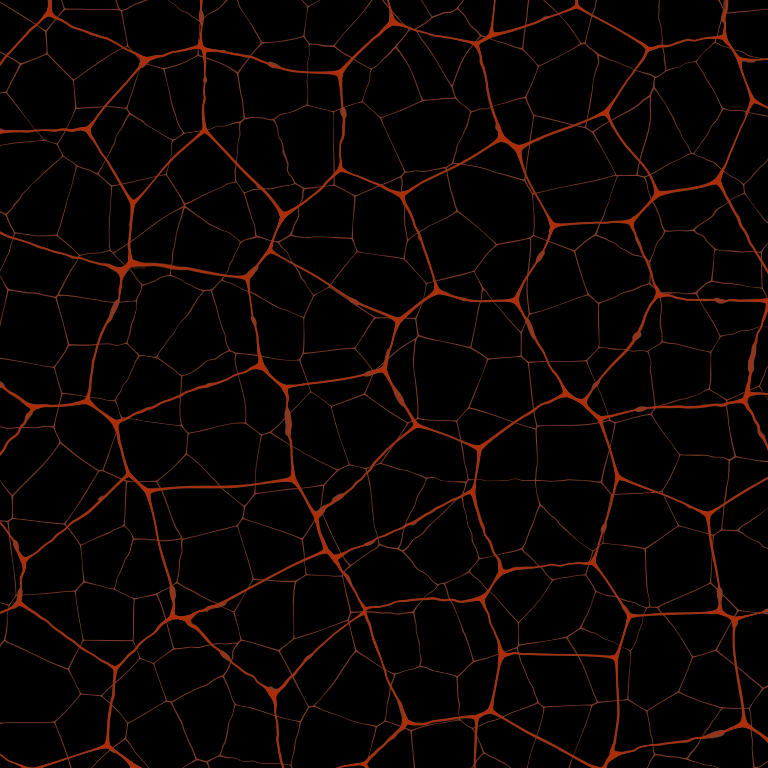
Write a Shadertoy shader that draws this texture.

```glsl
// Glowing vein network on black: a coarse web of thick red strands with swollen
// junctions, laid over a finer web of hairline brown cracks. Both are Voronoi
// borders, bent by smooth noise and roughened in patches.

vec2 hash2(vec2 p) {
    return fract(sin(vec2(dot(p, vec2(127.1, 311.7)), dot(p, vec2(269.5, 183.3)))) * 43758.5453);
}

// Smooth value noise with two channels
vec2 noise2(vec2 p) {
    vec2 i = floor(p), f = fract(p);
    f = f * f * (3.0 - 2.0 * f);
    return mix(mix(hash2(i), hash2(i + vec2(1, 0)), f.x),
               mix(hash2(i + vec2(0, 1)), hash2(i + vec2(1, 1)), f.x), f.y);
}

// Distances to the nearest and second nearest Voronoi border, in cells
vec2 cellBorders(vec2 p) {
    vec2 base = floor(p), nearCell = base, toSite = vec2(9.0);
    for (int y = -1; y <= 1; y++)
    for (int x = -1; x <= 1; x++) {
        vec2 cell = base + vec2(x, y);
        vec2 r = cell + 0.05 + 0.9 * hash2(cell) - p;
        if (dot(r, r) < dot(toSite, toSite)) { toSite = r; nearCell = cell; }
    }
    vec2 borders = vec2(9.0);
    for (int y = -2; y <= 2; y++)
    for (int x = -2; x <= 2; x++) {
        if (x == 0 && y == 0) continue;
        vec2 cell = nearCell + vec2(x, y);
        vec2 r = cell + 0.05 + 0.9 * hash2(cell) - p;
        float d = dot(0.5 * (toSite + r), normalize(r - toSite));
        if (d < borders.x) borders = vec2(d, borders.x);
        else borders.y = min(borders.y, d);
    }
    return borders;
}

// Share of a pixel covered by a strand of the given half width
float coverage(float d, float halfWidth, float pixel) {
    float h = max(halfWidth, 0.0);
    return clamp((h - d) / pixel + 0.5, 0.0, 1.0) - clamp((-h - d) / pixel + 0.5, 0.0, 1.0);
}

// Gentle bends everywhere, jagged wobble only in patches
vec2 bend(vec2 p, float seed) {
    float rough = smoothstep(0.4, 0.75, noise2(p * 11.0 + seed).x);
    return p + 0.016 * (noise2(p * 13.0 + seed) - 0.5)
             + 0.0035 * rough * (noise2(p * 85.0 + seed) - 0.5);
}

void mainImage(out vec4 fragColor, in vec2 fragCoord) {
    vec2 p = fragCoord / iResolution.y;
    float pixel = 1.0 / iResolution.y;
    vec3 rimBrown = vec3(0.50, 0.23, 0.155);
    vec3 coreRed = vec3(0.67, 0.18, 0.035);

    // Fine cracks
    vec2 fine = cellBorders(bend(p, 37.0) * 13.0 + 51.0) / 13.0;
    float fineWidth = 0.0003 + 0.0005 * noise2(p * 45.0 + 9.0).x + 0.0007 * exp(-fine.y / 0.002);
    vec3 color = rimBrown * coverage(fine.x, fineWidth, pixel);

    // Thick strands, swollen where borders meet
    vec2 thick = cellBorders(bend(p, 5.0) * 6.2 + 14.0) / 6.2;
    float swell = mix(0.002, 0.007, noise2(p * 18.0 + 70.0).y) * exp(-thick.y / 0.005);
    float strandWidth = 0.0011 + 0.0006 * noise2(p * 30.0).x + swell;

    // Rare brown flakes widen only the rim
    float flake = 0.0025 * smoothstep(0.76, 0.95, noise2(p * 48.0 + 23.0).x);
    color = mix(color, rimBrown, coverage(thick.x, strandWidth + flake, pixel));
    color = mix(color, coreRed, coverage(thick.x, strandWidth - 0.0006, pixel));

    fragColor = vec4(color, 1.0);
}
```
